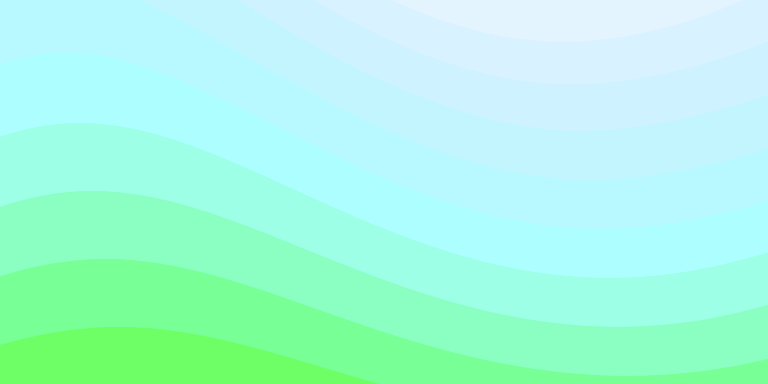
Give the GLSL for this background, as a Shadertoy shader.

```glsl
// Flat layered waves rising from green hills through cyan to a pale sky.
#define TOP_LEVEL 7.74      // mean band level at the top edge
#define LEVEL_DROP 6.743    // levels lost from top to bottom
#define WAVE_HEIGHT 1.93    // swell at the top, in levels
#define WAVE_FADE 1.094     // swell lost towards the bottom
#define HALF_WAVE 1.302     // crest to trough, in canvas heights
#define CREST_X 0.146       // crest position at the top edge
#define CREST_LEAN 0.19     // sideways drift of the crest with depth
#define RIGHT_LIFT 0.37     // extra rise at the right edge
#define CYAN_BAND 4.0
#define LAST_BAND 9.0

const float PI = 3.14159265;

// Continuous height field; every whole number is a band edge.
float waveLevel(vec2 p) {
    float depth = 1.0 - p.y;
    float swell = cos(PI * (p.x - CREST_LEAN * depth - CREST_X) / HALF_WAVE);
    float level = TOP_LEVEL - LEVEL_DROP * depth
                - swell * (WAVE_HEIGHT - WAVE_FADE * depth);

    // Tighten the bands near the top edge.
    float nearTop = max(0.0, 1.0 - depth / 0.34);
    level += nearTop * nearTop * (0.15 - 0.25 * swell);

    // Broaden the upper trough towards the right.
    float nearRight = max(0.0, p.x - 1.5625) / 0.4375;
    float upper = 1.0 - smoothstep(0.13, 0.86, depth);
    return level + RIGHT_LIFT * upper * nearRight * nearRight;
}

// Green to cyan below CYAN_BAND, cyan to pale blue above it.
vec3 bandColor(float band) {
    band = clamp(band, 0.0, LAST_BAND);
    float green = max(0.0, 1.0 - band / CYAN_BAND);
    float sky = max(0.0, (band - CYAN_BAND) / (LAST_BAND - CYAN_BAND));
    return vec3(0.68 - min(0.28 * green, 0.25) + 0.21 * sky,
                1.0 - sky * (0.14 - 0.095 * sky),
                1.0 - 0.6 * pow(green, 1.3));
}

void mainImage(out vec4 fragColor, in vec2 fragCoord) {
    vec2 p = fragCoord / iResolution.xy * vec2(2.0, 1.0);
    float level = waveLevel(p);

    // Blend the two bands that meet at the nearest edge.
    float edge = floor(level + 0.5);
    float blend = smoothstep(-0.5, 0.5, (level - edge) / fwidth(level));
    fragColor = vec4(mix(bandColor(edge - 1.0), bandColor(edge), blend), 1.0);
}
```
